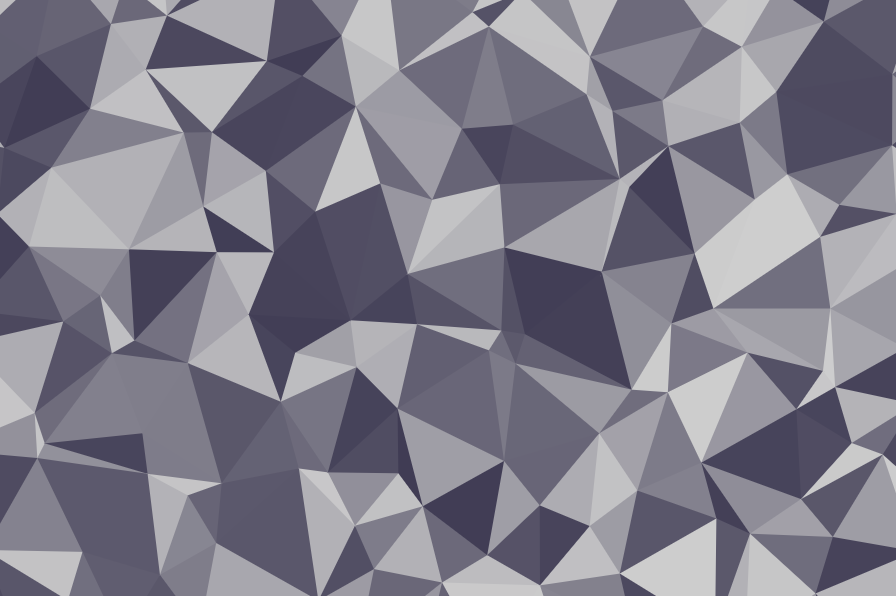
Reproduce this background procedurally as a Shadertoy shader.

```glsl
float hash(vec3 p) {
    p = fract(p * vec3(0.1031, 0.1030, 0.0973));
    p += dot(p, p.yzx + 33.33);
    return fract((p.x + p.y) * p.z);
}

// One scattered vertex per grid cell, kept inside its cell so quads never cross
vec2 vertex(vec2 cell) {
    vec2 jitter = vec2(hash(vec3(cell, 11.0)), hash(vec3(cell, 47.0)));
    return cell + 0.5 + 0.88 * (jitter - 0.5);
}

float cross2(vec2 a, vec2 b) {
    return a.x * b.y - a.y * b.x;
}

// Signed distance to the line from a to b, positive on its left
float lineDistance(vec2 p, vec2 a, vec2 b) {
    return cross2(b - a, p - a) / max(length(b - a), 1e-4);
}

// Inner distance to the nearest side, for either winding
float triangleDistance(vec2 p, vec2 a, vec2 b, vec2 c) {
    float winding = cross2(b - a, c - a) < 0.0 ? -1.0 : 1.0;
    return min(winding * lineDistance(p, a, b),
           min(winding * lineDistance(p, b, c), winding * lineDistance(p, c, a)));
}

bool splits(vec2 a, vec2 c, vec2 b, vec2 d) {
    return cross2(c - a, b - a) * cross2(c - a, d - a) < 0.0;
}

vec3 facetColor(vec2 cell, float side) {
    float tone = hash(vec3(cell, 71.0 + 18.0 * side));
    tone = mix(tone, smoothstep(0.0, 1.0, tone), 0.2);
    return mix(vec3(0.25, 0.235, 0.33), vec3(0.81, 0.81, 0.81), tone);
}

void mainImage(out vec4 fragColor, in vec2 fragCoord) {
    // Turned grid, so that its rows do not follow the canvas sides
    float scale = 8.5 / iResolution.y;
    float turn = 0.6;
    vec2 p = mat2(cos(turn), sin(turn), -sin(turn), cos(turn)) * fragCoord * scale + 40.0;

    vec3 color = vec3(0.0);
    float total = 0.0;
    for (int y = -1; y <= 0; y++)
    for (int x = -1; x <= 0; x++) {
        vec2 cell = floor(p) + vec2(x, y);
        vec2 a = vertex(cell);
        vec2 b = vertex(cell + vec2(1, 0));
        vec2 c = vertex(cell + vec2(1, 1));
        vec2 d = vertex(cell + vec2(0, 1));

        // Cut along the shorter diagonal that lies inside the quad
        bool cutAC = splits(a, c, b, d)
            && (!splits(b, d, a, c) || distance(a, c) < distance(b, d));
        float first = cutAC ? triangleDistance(p, a, b, c) : triangleDistance(p, a, b, d);
        float second = cutAC ? triangleDistance(p, a, c, d) : triangleDistance(p, b, c, d);

        // Blend facets by their pixel coverage
        vec2 cover = clamp(vec2(first, second) / scale + 0.5, 0.0, 1.0);
        color += cover.x * facetColor(cell, 0.0) + cover.y * facetColor(cell, 1.0);
        total += cover.x + cover.y;
    }
    fragColor = vec4(color / max(total, 1e-3), 1.0);
}
```
